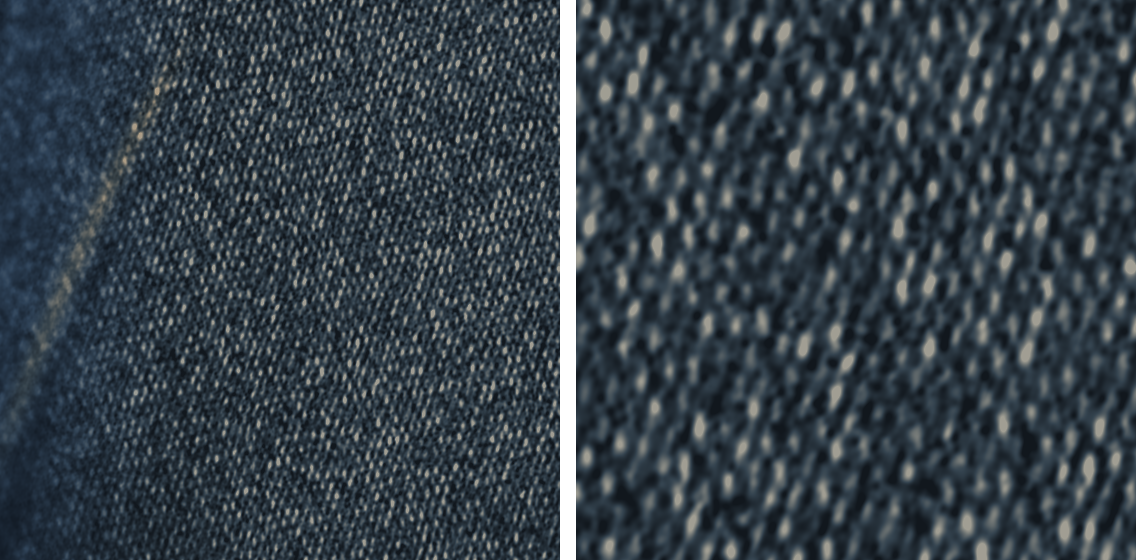
Left: the whole. Right: its middle third, enlarged.
Give the GLSL for this texture, as a Shadertoy shader.

```glsl
const vec3 DEEP_INDIGO = vec3(0.066, 0.090, 0.114);
const vec3 WORN_INDIGO = vec3(0.205, 0.265, 0.312);
const vec3 PALE_COTTON = vec3(0.630, 0.620, 0.575);
const vec3 BLUE_TINT   = vec3(0.84, 0.98, 1.16);
const vec3 RUST_TINT   = vec3(1.16, 1.00, 0.84);

const vec2  PITCH        = vec2(0.0142, 0.0215); // across and along the wales
const vec2  STITCH_SIZE  = vec2(0.0038, 0.0080);
const float WALE_LEAN    = 0.33;  // radians from vertical
const float STITCH_TURN  = -0.22; // stitch angle relative to its wale
const float ROW_SHIFT    = 0.40;
const vec2  JITTER       = vec2(0.20, 0.26);
const float GROUND_TONE  = 0.065;
const float FIBRE_TONE   = 0.34;
const float MAX_BLUR     = 0.0070;
const float FOCUS_EDGE   = 0.38;
const float FOLD_WIDTH   = 0.022;

float hash(vec2 p) {
    return fract(sin(dot(p, vec2(127.1, 311.7))) * 43758.5453);
}

float noise(vec2 p) {
    vec2 i = floor(p), f = fract(p);
    f = f * f * (3.0 - 2.0 * f);
    return mix(mix(hash(i), hash(i + vec2(1, 0)), f.x),
               mix(hash(i + vec2(0, 1)), hash(i + vec2(1, 1)), f.x), f.y);
}

vec2 rotate(vec2 p, float angle) {
    float c = cos(angle), s = sin(angle);
    return vec2(c * p.x - s * p.y, s * p.x + c * p.y);
}

// Sum of soft stitches; defocus widens each one and dims it to match
float twill(vec2 q, float blur) {
    vec2 size = sqrt(STITCH_SIZE * STITCH_SIZE + blur * blur);
    float dim = STITCH_SIZE.x * STITCH_SIZE.y / (size.x * size.y);
    float column = floor(q.x / PITCH.x);
    float sum = 0.0;
    for (int i = -2; i <= 2; i++) {
        float col = column + float(i);
        float row = floor(q.y / PITCH.y - ROW_SHIFT * col);
        for (int j = -2; j <= 2; j++) {
            vec2 id = vec2(col, row + float(j));
            vec2 offset = vec2(hash(id + 3.1), hash(id + 17.7)) - 0.5;
            vec2 centre = id + 0.5 + JITTER * offset;
            centre.y += ROW_SHIFT * col;
            float turn = STITCH_TURN + 0.30 * (hash(id + 41.3) - 0.5);
            vec2 d = rotate(q - centre * PITCH, turn) / size;
            float wear = mix(0.32, 1.15, pow(hash(id + 71.9), 2.1));
            sum += wear * exp(-dot(d, d));
        }
    }
    return sum * dim;
}

// Signed horizontal distance to the slanted crease
float foldDistance(vec2 p) {
    float t = p.y - 0.22;
    return p.x - (0.012 + 0.34 * t + 0.16 * t * t);
}

vec3 denimRamp(float tone) {
    vec3 dark = mix(DEEP_INDIGO, WORN_INDIGO, clamp(tone / 0.32, 0.0, 1.0));
    return mix(dark, PALE_COTTON, clamp((tone - 0.32) / 0.68, 0.0, 1.0));
}

void mainImage(out vec4 fragColor, in vec2 fragCoord) {
    vec2 p = fragCoord / iResolution.y;
    float defocus = 1.0 - smoothstep(0.0, FOCUS_EDGE, p.x - 0.10 * (p.y - 0.5));
    float blur = MAX_BLUR * defocus + 0.3 / iResolution.y;

    // Weave, slightly wavy
    vec2 wave = vec2(noise(p * 8.0), noise(p * 8.0 + 31.0)) - 0.5;
    vec2 q = rotate(p + 0.009 * wave, WALE_LEAN);
    float tone = GROUND_TONE + twill(q, blur);

    // Fibres between stitches, and coarser mottling
    float fibre = noise(q * vec2(240.0, 140.0)) + noise(q.yx * 190.0 + 57.0) - 1.0;
    float mottle = noise(p * 75.0) + noise(p * 30.0 + 9.0) - 1.0;
    tone += FIBRE_TONE * fibre * mix(1.0, 0.22, defocus) * (0.55 + tone);
    tone += mix(0.05, 0.085, defocus) * mottle;

    // Broad light, crease and its shadow
    float broad = noise(p * vec2(6.0, 3.5) + 4.0) - 0.5;
    float lit = 1.0 + 0.36 * broad + 0.20 * smoothstep(0.2, 0.6, p.x);
    lit *= 1.0 - 0.32 * (1.0 - smoothstep(0.0, 0.45, length(p - vec2(0.1, 0.0))));
    lit *= 1.0 - 0.14 * smoothstep(0.45, 0.0, length(p - vec2(1.0, 0.0)) * 0.9);
    float d = foldDistance(p);
    float fade = smoothstep(0.08, 0.35, p.y) * (1.0 - smoothstep(0.78, 1.0, p.y));
    float ridge = fade * exp(-d * d / (FOLD_WIDTH * FOLD_WIDTH));
    float side = (d - 0.050) / 0.028;
    float shadow = exp(-side * side) * (1.0 - smoothstep(0.4, 0.9, p.y));
    tone = tone * lit * (1.0 - 0.35 * shadow) * (1.0 + 0.35 * ridge) + 0.11 * ridge;

    // Indigo to bare cotton, bluer out of focus, rusty on the crease
    vec3 color = denimRamp(max(tone, 0.0));
    color *= mix(vec3(1.0), BLUE_TINT, 0.75 * defocus);
    color *= mix(vec3(1.0), RUST_TINT, 0.9 * ridge);
    fragColor = vec4(color, 1.0);
}
```
